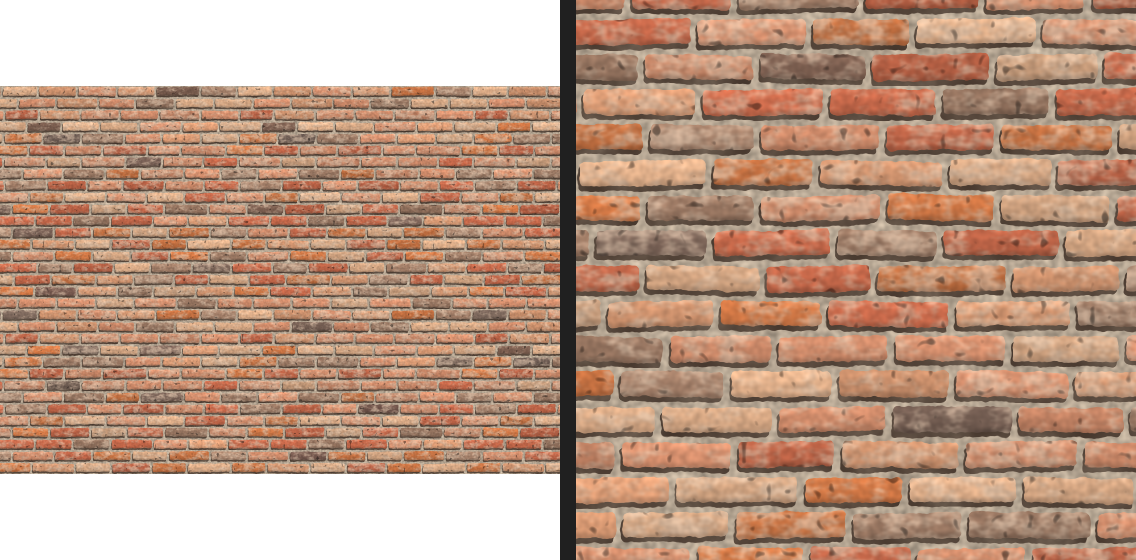
Left: the whole. Right: its middle third, enlarged.
Write a WebGL 2 fragment shader that draws this texture.

```glsl
#version 300 es
precision highp float;
// Weathered brick wall in running bond, set as a wide band on white.
// Each brick is a rounded box with jittered joints and noise-worn edges;
// hashed tints recur every few bricks, with shadow, dust and pits on top.

uniform vec2 u_resolution;
out vec4 fragColor;

const float ROWS = 33.0;               // courses in the band
const float COLUMNS = 14.3;            // bricks across the canvas
const float BAND_HALF = 0.3464;        // half the height of the wall
const vec2 PERIOD = vec2(6.0, 19.0);   // bricks and courses per repeat
const float BOND_SHIFT = 9.0 / 19.0;   // shift from course to course
const float JOINT_JITTER = 0.17;       // in brick lengths
const vec2 GAP = vec2(0.0046, 0.0052); // mortar widths
const float CORNER = 0.0026;
const float WEAR = 0.0013;             // roughness of the brick edges
const vec2 SHADOW_SHIFT = vec2(0.0012, 0.0029);

const vec3 PAPER = vec3(1.0);
const vec3 MORTAR = vec3(0.71, 0.65, 0.575);
const vec3 SHADOW = vec3(0.27, 0.21, 0.17);
const vec3 DUST = vec3(0.83, 0.73, 0.64);
const vec3 SOOT = vec3(0.36, 0.31, 0.29);
const vec3 CLAY[6] = vec3[6](
    vec3(0.76, 0.51, 0.39),   // salmon
    vec3(0.78, 0.61, 0.48),   // tan
    vec3(0.79, 0.56, 0.42),   // peach
    vec3(0.75, 0.43, 0.25),   // orange
    vec3(0.72, 0.38, 0.27),   // red
    vec3(0.58, 0.45, 0.37));  // brown

float hash(vec2 p) {
    vec3 q = fract(p.xyx * vec3(0.1031, 0.1030, 0.0973));
    q += dot(q, q.yzx + 33.33);
    return fract((q.x + q.y) * q.z);
}

float slope(vec2 cell, vec2 offset) {
    float angle = 6.2832 * hash(cell + 71.0);
    return dot(vec2(cos(angle), sin(angle)), offset);
}

// Gradient noise, about -0.7 to 0.7
float noise(vec2 p) {
    vec2 i = floor(p), f = p - i;
    vec2 u = f * f * f * (f * (f * 6.0 - 15.0) + 10.0);
    vec2 e = vec2(0.0, 1.0);
    return mix(mix(slope(i, f), slope(i + e.yx, f - e.yx), u.x),
               mix(slope(i + e.xy, f - e.xy), slope(i + 1.0, f - 1.0), u.x), u.y);
}

float fbm(vec2 p) {
    float sum = 0.0, amplitude = 1.0;
    for (int i = 0; i < 3; i++) {
        sum += amplitude * noise(p);
        p = p * 2.03 + 17.0;
        amplitude *= 0.6;
    }
    return sum;
}

// Position of the joint to the left of a brick
float joint(vec2 id) {
    return id.x + JOINT_JITTER * (hash(mod(id, PERIOD) + 5.0) - 0.5);
}

float roundedBox(vec2 p, vec2 halfSize, float radius) {
    vec2 q = abs(p) - halfSize + radius;
    return length(max(q, 0.0)) + min(max(q.x, q.y), 0.0) - radius;
}

vec3 wall(vec2 p, float pixel) {
    // Find the course and the brick
    float pitch = 2.0 * BAND_HALF / ROWS;
    float course = (0.5 + BAND_HALF - p.y) / pitch;
    float row = floor(course);
    float rowShift = fract(row * BOND_SHIFT) + 0.12 * (hash(vec2(mod(row, PERIOD.y), 41.0)) - 0.5);
    float along = p.x * COLUMNS + rowShift;
    vec2 id = vec2(floor(along), row);
    if (along < joint(id)) id.x -= 1.0;
    else if (along > joint(id + vec2(1.0, 0.0))) id.x += 1.0;
    vec2 tile = mod(id, PERIOD);
    float left = joint(id), right = joint(id + vec2(1.0, 0.0));

    // Brick outline and its shadow, in canvas units
    float lift = 0.0009 + 0.0007 * (hash(tile + 13.0) - 0.5);
    vec2 local = vec2((along - 0.5 * (left + right)) / COLUMNS,
                      (row + 0.5 - course) * pitch - lift);
    vec2 halfSize = 0.5 * (vec2((right - left) / COLUMNS, pitch) - GAP);
    halfSize.y -= 0.0007 * hash(tile + 29.0);
    local.y += 0.05 * local.x * (hash(tile + 37.0) - 0.5);
    float wear = WEAR * fbm(p * 95.0);
    float brickEdge = roundedBox(local, halfSize, CORNER) + wear;
    float shadowEdge = roundedBox(local + SHADOW_SHIFT, halfSize, CORNER) + wear;
    float face = 1.0 - smoothstep(-0.6 * pixel, 0.6 * pixel, brickEdge);
    float shade = 1.0 - smoothstep(-0.7 * pixel, 0.7 * pixel, shadowEdge);

    // Clay tint of this brick, with a little change between repeats
    vec3 brick = CLAY[min(int(6.0 * pow(hash(tile + 3.0), 1.4)), 5)];
    brick = mix(brick, SOOT, 0.8 * step(0.965, hash(id + 53.0)));
    brick *= 0.93 + 0.16 * hash(tile + 61.0) + 0.06 * (hash(id + 7.0) - 0.5);

    // Dust, blotches, pits and the lit upper edge
    float blotch = fbm(p * vec2(60.0, 95.0) + 31.0);
    float grain = noise(p * 260.0);
    float dusty = smoothstep(-0.25, 0.8, blotch + 0.5 * hash(tile + 83.0) - 0.1);
    brick = mix(brick, DUST, 0.65 * dusty);
    brick *= 1.0 + 0.13 * grain + 0.12 * noise(p * vec2(110.0, 170.0) + 9.0);
    brick *= 1.0 - 0.4 * smoothstep(0.32, 0.55, noise(p * 135.0 + 57.0));
    float rise = local.y / halfSize.y;
    brick *= 1.0 + 0.10 * smoothstep(-0.3, 1.0, rise) - 0.16 * smoothstep(0.4, 1.0, -rise);

    // Sandy mortar under the shadow
    vec3 mortar = MORTAR * (1.0 + 0.22 * grain + 0.16 * fbm(p * 75.0 + 3.0));
    float depth = 0.83 + 0.3 * noise(p * 45.0 + 23.0);
    return mix(mix(mortar, SHADOW, shade * depth), brick, face);
}

void main() {
    vec2 p = gl_FragCoord.xy / u_resolution;
    float pixel = 1.0 / min(u_resolution.x, u_resolution.y);
    float outside = smoothstep(-0.5 * pixel, 0.5 * pixel, abs(p.y - 0.5) - BAND_HALF);
    fragColor = vec4(mix(wall(p, pixel), PAPER, outside), 1.0);
}
```
